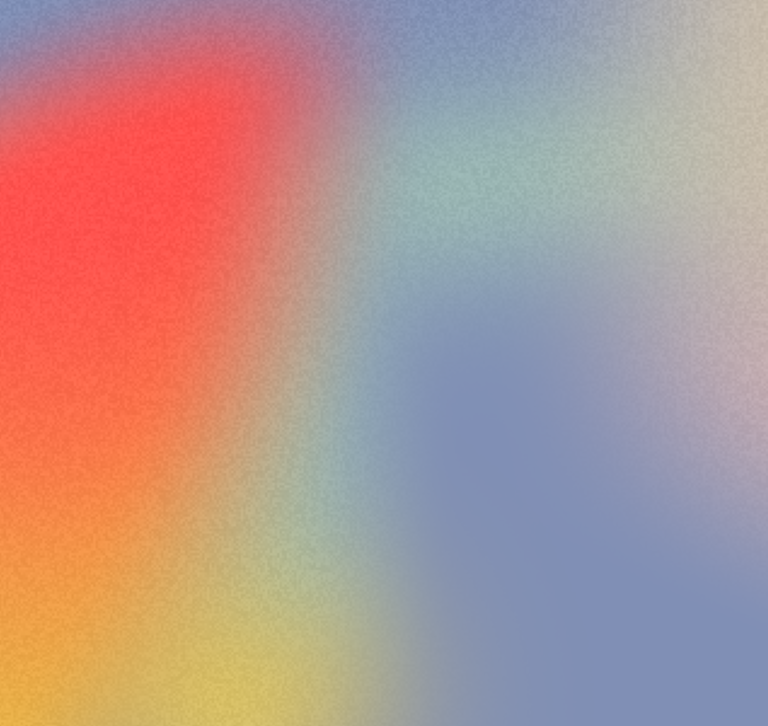
Give the GLSL for this background, as a Shadertoy shader.

```glsl
// Soft grainy colour gradient: a red and gold glow beside a teal arc on muted blue.

const vec3 BLUE   = vec3(0.50, 0.56, 0.71);
const vec3 TEAL   = vec3(0.60, 0.71, 0.70);
const vec3 BEIGE  = vec3(0.79, 0.74, 0.67);
const vec3 PINK   = vec3(0.77, 0.67, 0.69);
const vec3 RED    = vec3(1.00, 0.32, 0.305);
const vec3 ORANGE = vec3(0.97, 0.54, 0.28);
const vec3 GOLD   = vec3(0.90, 0.71, 0.28);
const vec3 OLIVE  = vec3(0.84, 0.75, 0.40);

const float WARM_SOFTNESS  = 0.16;   // half width of the warm side edge
const float TOP_SOFTNESS   = 0.13;   // half width of the warm top edge
const float ARC_WIDTH      = 0.11;
const vec2  OLIVE_CENTER   = vec2(0.30, 0.97);
const vec2  OLIVE_SIZE     = vec2(0.15, 0.15);
const float GRAIN_CELLS    = 300.0;  // grain cells along the canvas height
const float GRAIN_STRENGTH = 0.055;

float hash(vec2 p) {
    vec3 q = fract(vec3(p.xyx) * 0.1031);
    q += dot(q, q.yzx + 33.33);
    return fract((q.x + q.y) * q.z);
}

float valueNoise(vec2 p) {
    vec2 cell = floor(p), f = fract(p);
    f = f * f * (3.0 - 2.0 * f);
    float low  = mix(hash(cell), hash(cell + vec2(1, 0)), f.x);
    float high = mix(hash(cell + vec2(0, 1)), hash(cell + vec2(1, 1)), f.x);
    return mix(low, high, f.y);
}

float gaussian(vec2 d) {
    return exp(-0.5 * dot(d, d));
}

// One inside the edge, zero outside, with a soft step between.
float softInside(float edge, float halfWidth, float x) {
    return 1.0 - smoothstep(edge - halfWidth, edge + halfWidth, x);
}

// Red at the top, through orange, to gold at the bottom.
vec3 warmColor(vec2 p) {
    float t = p.y + 1.3 * p.x * p.x;
    vec3 color = mix(RED, ORANGE, smoothstep(0.30, 0.85, t));
    return mix(color, GOLD, smoothstep(0.60, 1.10, t));
}

// Coverage of the large glow at the left, bounded by two curved edges.
float warmMask(vec2 p) {
    float side = 0.41 - 0.25 * p.y * p.y;
    float top  = 0.145 - 0.55 * p.x + 0.62 * p.x * p.x;
    return softInside(side, WARM_SOFTNESS, p.x)
         * (1.0 - softInside(top, TOP_SOFTNESS, p.y));
}

void mainImage(out vec4 fragColor, in vec2 fragCoord) {
    vec2 p = fragCoord / iResolution.xy;
    p.y = 1.0 - p.y;                 // measure downwards from the top

    // Teal arc: an upper band, then a halo down the warm side
    float bandCenter = 0.27 - 0.15 * (p.x - 0.5);
    float band = gaussian(vec2((p.y - bandCenter) / ARC_WIDTH, 0.0))
               * smoothstep(0.25, 0.60, p.x);
    float halo = (1.0 - smoothstep(0.36, 0.60, p.x))
               * smoothstep(0.08, 0.30, p.y)
               * (1.0 - smoothstep(0.80, 1.10, p.y));
    float arc = 1.0 - (1.0 - band) * (1.0 - halo);

    // Pale light at the right, fading towards the lower corner
    float pale = smoothstep(0.62, 1.05, p.x)
               * (1.0 - smoothstep(0.50, 0.90, p.y + 0.4 * (1.0 - p.x)));
    vec3 paleColor = mix(BEIGE, PINK, smoothstep(0.20, 0.60, p.y));

    float olive = gaussian((p - OLIVE_CENTER) / OLIVE_SIZE);
    float warm = warmMask(p);

    // Layers from back to front
    vec3 color = mix(BLUE, TEAL, arc);
    color = mix(color, paleColor, pale);
    color = mix(color, OLIVE, olive);
    color = mix(color, warmColor(p), warm);

    // Grain on the glows, leaving the plain blue smooth
    float topGrain = 1.0 - smoothstep(0.05, 0.35, p.y);
    float cover = max(max(max(arc, pale), max(olive, warm)), topGrain);
    vec2 grainPos = fragCoord / iResolution.y * GRAIN_CELLS;
    color += (valueNoise(grainPos) - 0.5) * GRAIN_STRENGTH * cover;

    fragColor = vec4(clamp(color, 0.0, 1.0), 1.0);
}
```
